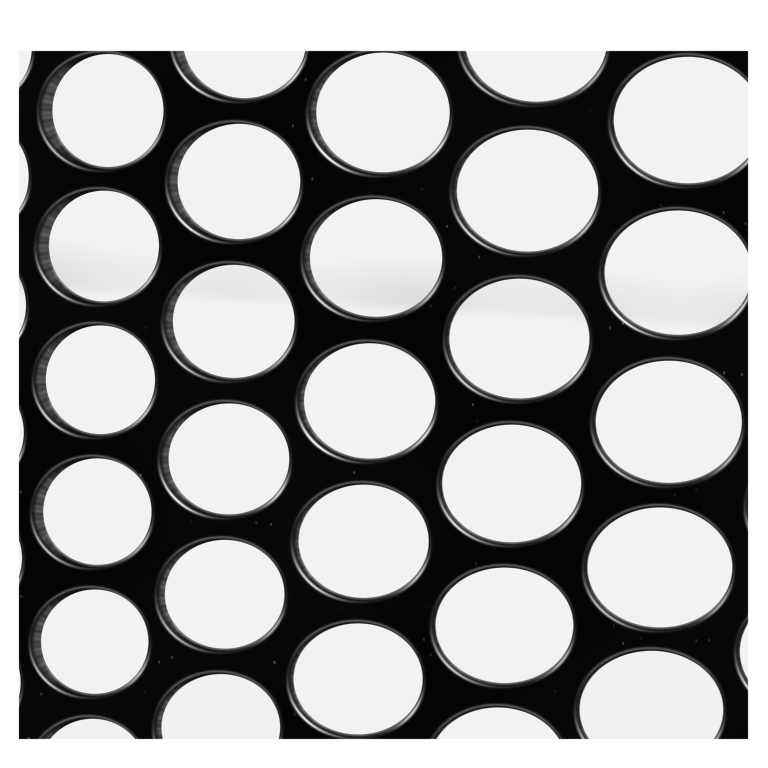
Give the GLSL for this pattern, as a WebGL 1 fragment shader.

```glsl
precision highp float;
// Glossy black perforated sheet with staggered round holes in perspective, on white.
uniform vec2 u_resolution;

// Sheet rectangle, y measured downwards, in canvas units
const vec2 SHEET_MIN = vec2(0.0247, 0.0664);
const vec2 SHEET_MAX = vec2(0.9740, 0.9622);

// Tones
const float PAPER = 1.0;
const float METAL = 0.022;
const float SKY = 0.985;
const float HORIZON_SHADE = 0.11;
const float WALL_DARK = 0.05;
const float WALL_LIGHT = 0.30;
const float GLINT = 0.85;

// Line widths
const float RIDGE_WIDTH = 0.0019;
const float RIM_RIGHT = 0.003;
const float RIM_TOP = 0.004;
const float RIM_BOTTOM = 0.006;
const float SPECK_GRID = 46.0;
const float SPECK_RADIUS = 0.0013;

float hash(vec2 p) {
  return fract(sin(dot(p, vec2(127.1, 311.7))) * 4375.85);
}

float cover(float d) {
  float px = 0.8 / min(u_resolution.x, u_resolution.y);
  return 1.0 - smoothstep(-px, px, d);
}

float ellipseDistance(vec2 q, vec2 r) {
  return (length(q / r) - 1.0) * min(r.x, r.y);
}

// Perspective grid: column i, row v to hole centre
vec2 holeCentre(float i, float v) {
  float x = 0.1406 + i * (0.1693 + 0.00488 * i)
          - v * (0.0055 + 0.0019 * i) + 0.0003 * v * v;
  float y = 0.1439 + i * (0.00094 * i - 0.00065)
          + v * (0.1777 + i * (0.0078 - 0.0005 * i))
          - v * v * (0.0012 + 0.00026 * i);
  return vec2(x, y);
}

vec2 holeRadius(float i, float v) {
  return vec2((0.0723 + i * (0.0085 - 0.0006 * i)) * (1.0 - 0.008 * v),
              0.0736 + 0.0022 * i - 0.0014 * v);
}

// Pale backdrop with one soft, slightly sloping horizon
float backdrop(vec2 p) {
  float h = p.y - 0.362 - 0.055 * p.x;
  float spread = h < 0.0 ? 0.055 : 0.018;
  float band = exp(-h * h / (spread * spread));
  float patches = 0.75 + 0.25 * sin(p.x * 19.0 + 0.8) * sin(p.x * 7.0 + 1.0);
  return SKY - HORIZON_SHADE * band * patches - 0.03 * smoothstep(0.5, 0.9, p.y);
}

// Sparse dust, one candidate grain per cell
float dust(vec2 p) {
  vec2 cell = floor(p * SPECK_GRID);
  vec2 grain = 0.2 + 0.6 * vec2(hash(cell), hash(cell + 17.3));
  vec2 q = (fract(p * SPECK_GRID) - grain) / SPECK_GRID;
  float present = step(0.91, hash(cell + 41.7));
  return present * hash(cell + 5.9) * cover(length(q * vec2(1.0, 0.7)) - SPECK_RADIUS);
}

// Paints one hole: inner wall, polished ridge, then the opening
float paintHole(float tone, vec2 p, float i, float v, float sky) {
  vec2 centre = holeCentre(i, v);
  vec2 radius = holeRadius(i, v);
  float wallWidth = max(0.0195 - 0.0035 * i - 0.001 * v, 0.0065);
  vec2 rimCentre = centre + 0.5 * vec2(RIM_RIGHT - wallWidth, RIM_BOTTOM - RIM_TOP);
  vec2 rimRadius = radius + 0.5 * vec2(RIM_RIGHT + wallWidth, RIM_BOTTOM + RIM_TOP);
  float opening = ellipseDistance(p - centre, radius);
  float rim = ellipseDistance(p - rimCentre, rimRadius);
  vec2 dir = normalize((p - rimCentre) / rimRadius + 0.00001);

  // Wall: lit on the left, streaked, with a grey lip below
  float streaks = 0.8 + 0.14 * sin(dir.y * 23.0 + i * 2.0 + v) + 0.1 * sin(dir.y * 61.0 + v * 3.0);
  float depth = smoothstep(-0.001, -0.008, rim);
  float wall = WALL_DARK + WALL_LIGHT * smoothstep(0.25, 0.95, -dir.x) * streaks * depth;
  float lip = exp(-pow((opening - 0.001) / 0.0016, 2.0));
  wall += 0.3 * lip * smoothstep(0.1, 0.9, dir.y);
  tone = mix(tone, wall, cover(rim));

  // Ridge glints at lower left and lower right, faint sheen above
  float lowerLeft = pow(max(dot(dir, vec2(-0.74, 0.67)), 0.0), 7.0);
  float lowerRight = pow(max(dot(dir, vec2(0.82, 0.57)), 0.0), 16.0);
  float above = 0.22 * smoothstep(0.1, 0.9, -dir.y);
  float vary = 0.75 + 0.35 * hash(vec2(i, v));
  float ridge = exp(-pow((rim + 0.0005) / RIDGE_WIDTH, 2.0));
  tone += ridge * (GLINT * vary * (lowerLeft + 0.8 * lowerRight) + above + 0.06);

  float light = sky - 0.012 * hash(vec2(v, i + 3.0));
  return mix(min(tone, 0.95), light, cover(opening));
}

void main() {
  vec2 p = gl_FragCoord.xy / u_resolution;
  p.y = 1.0 - p.y;
  float sky = backdrop(p);
  float tone = METAL + 0.008 * sin(p.x * 9.0 + 2.0 * sin(p.y * 7.0)) + 0.35 * dust(p);

  // Alternate columns are shifted by half a row
  for (int c = -1; c <= 5; c++) {
    float i = float(c);
    for (int r = -1; r <= 5; r++) {
      tone = paintHole(tone, p, i, float(r) + 0.5 * mod(i + 2.0, 2.0), sky);
    }
  }

  vec2 edge = max(SHEET_MIN - p, p - SHEET_MAX);
  tone = mix(PAPER, tone, cover(max(edge.x, edge.y)));
  gl_FragColor = vec4(vec3(clamp(tone, 0.0, 1.0)), 1.0);
}
```
